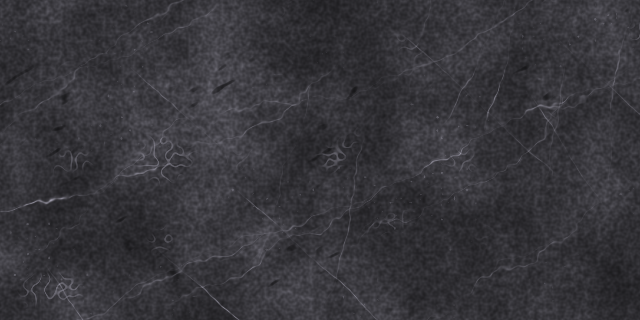
This texture is drawn by a WebGL 1 fragment shader. Its source:

```glsl
precision highp float;
// Dark charcoal marble crossed by pale, broken veins.
// Cloudy gradient noise and grain form the stone; loops scatter three
// families of noise-bent veins: rising, steep and falling hairlines.
uniform vec2 u_resolution;

vec2 hash2(vec2 p) {
  vec3 q = fract(p.xyx * vec3(0.1031, 0.1030, 0.0973));
  q += dot(q, q.yzx + 33.33);
  return fract((q.xx + q.yz) * q.zy);
}

float corner(vec2 cell, vec2 offset) {
  float a = 6.2832 * hash2(cell).x;
  return dot(vec2(cos(a), sin(a)), offset);
}

// Gradient noise, roughly -0.7 to 0.7
float noise(vec2 p) {
  vec2 c = floor(p), f = p - c;
  vec2 u = f * f * f * (f * (f * 6.0 - 15.0) + 10.0);
  vec2 e = vec2(1.0, 0.0);
  return mix(mix(corner(c, f), corner(c + e.xy, f - e.xy), u.x),
             mix(corner(c + e.yx, f - e.yx), corner(c + 1.0, f - 1.0), u.x), u.y);
}

float fbm(vec2 p) {
  float sum = 0.0, amp = 0.5;
  for (int i = 0; i < 5; i++) {
    sum += amp * noise(p);
    p = mat2(1.6, 1.2, -1.2, 1.6) * p + 7.3;
    amp *= 0.5;
  }
  return sum;
}

float stroke(float d, float width) {
  return exp(-d * d / (width * width));
}

// x: brightness of the vein, y: soft shade along one side of it
vec2 vein(vec2 p, vec2 centre, float angle, float halfLength, float rough, float seed) {
  vec2 dir = vec2(cos(angle), sin(angle)), q = p - centre;
  float along = dot(q, dir);
  vec2 s = vec2(seed * 13.7, seed * 5.3);
  float d = dot(q, vec2(-dir.y, dir.x));
  d += rough * (0.13 * noise(p * 2.5 + s) + 0.045 * noise(p * 9.0 + s)
              + 0.02 * noise(p * 32.0 + s));
  float ends = 1.0 - smoothstep(0.6, 1.0, abs(along) / halfLength);
  float patches = smoothstep(-0.35, 0.45, noise(p * 5.0 + s + 40.0));
  float beads = 0.75 + 0.9 * noise(p * 55.0 + s);
  float width = max(0.0016 + 0.0022 * patches * rough, 0.6 / u_resolution.y);
  float strand = d + 0.07 * rough * noise(p * 6.0 - s);
  float line = stroke(d, width) + 0.3 * rough * stroke(strand, width);
  line = line * beads * (0.15 + patches) + 0.07 * rough * exp(-abs(d) * 70.0);
  float side = smoothstep(-0.004, 0.004, d) * exp(-abs(d) * 13.0);
  return ends * vec2(line, side);
}

void main() {
  vec2 p = gl_FragCoord.xy / u_resolution.y;

  // Scattered veins
  vec2 veins = vec2(0.0);
  for (int n = 0; n < 25; n++) {
    float i = float(n);
    vec2 h = hash2(vec2(i, 7.0)), k = hash2(vec2(i, 31.0));
    float spread = fract(i * 0.618 + 0.15);
    vec2 centre = vec2(2.0 * spread, (i + 0.5) / 11.0);
    float angle = mix(0.3, 0.58, h.x);
    float halfLength = mix(0.4, 0.95, h.y);
    float rough = mix(0.45, 1.0, k.x);
    if (n > 17) {
      centre.y = h.x;
      angle = -mix(0.7, 1.2, k.x);
      halfLength = mix(0.15, 0.4, h.y);
      rough = 0.15;
    } else if (n > 10) {
      centre = vec2(mix(0.85, 2.0, spread), k.x);
      angle = mix(1.08, 1.42, h.x);
      halfLength = mix(0.25, 0.55, h.y);
      rough = 0.4;
    }
    float strength = mix(0.22, 0.85, k.y * k.y);
    veins += strength * vein(p, centre, angle, halfLength, rough, i + 1.0);
  }

  // Curly mineral flecks and isolated pale specks
  float cluster = smoothstep(0.27, 0.48, noise(p * 5.0 + 61.0));
  float curls = cluster * (1.0 - smoothstep(0.02, 0.1, abs(noise(p * 27.0 + 12.0))));
  float specks = smoothstep(0.42, 0.6, noise(p * 75.0 + 90.0))
               * smoothstep(-0.1, 0.4, noise(p * 4.0 + 23.0));

  // Stone body: clouds, grain and slanted dark scars
  float cloud = fbm(p * 2.3 + 3.0) + 0.5 * fbm(p * 8.0 + 50.0);
  float grain = noise(p * 97.0) + noise(p * 51.0 + 17.0);
  vec2 slant = mat2(0.85, -0.53, 0.53, 0.85) * p;
  float scars = smoothstep(0.3, 0.5, noise(slant * vec2(14.0, 38.0)))
              * smoothstep(0.15, 0.4, noise(p * 3.5 + 77.0));
  float tone = 0.208 * exp(0.9 * cloud + 0.32 * grain + 0.16 * veins.y - 0.6 * scars);

  float pale = clamp(veins.x + 0.35 * curls + 0.3 * specks, 0.0, 1.0);
  tone = mix(tone, 0.72, pale);
  gl_FragColor = vec4(tone * vec3(0.98, 0.965, 1.055), 1.0);
}
```
